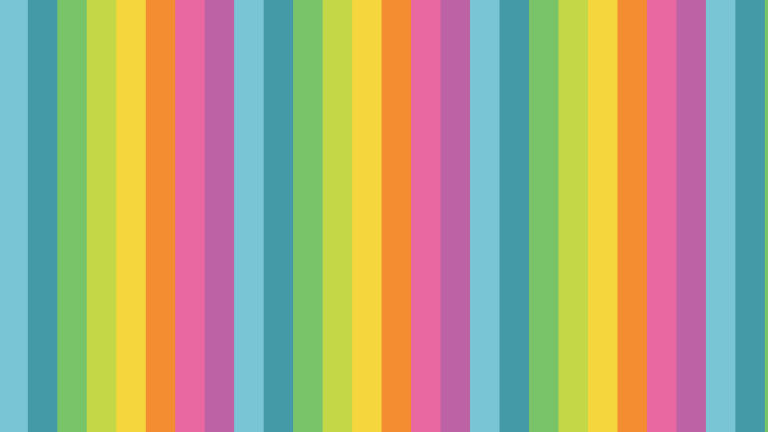
Reproduce this pattern procedurally as a WebGL 2 fragment shader.

```glsl
#version 300 es
precision highp float;
// Flat vertical rainbow stripes: eight equal colours repeating across the canvas.

uniform vec2 u_resolution;
out vec4 fragColor;

const float STRIPES_ACROSS = 26.05; // stripes in one canvas width
const float STRIPE_OFFSET = 0.057;  // part of the first stripe cut off at the left
const int COLOUR_COUNT = 8;

const vec3 SKY    = vec3(0.475, 0.773, 0.840);
const vec3 TEAL   = vec3(0.270, 0.604, 0.660);
const vec3 GREEN  = vec3(0.474, 0.763, 0.408);
const vec3 LIME   = vec3(0.770, 0.843, 0.275);
const vec3 YELLOW = vec3(0.961, 0.840, 0.240);
const vec3 ORANGE = vec3(0.955, 0.550, 0.197);
const vec3 PINK   = vec3(0.912, 0.408, 0.630);
const vec3 PURPLE = vec3(0.743, 0.384, 0.645);

const vec3 PALETTE[COLOUR_COUNT] = vec3[COLOUR_COUNT](
    SKY, TEAL, GREEN, LIME, YELLOW, ORANGE, PINK, PURPLE);

// Colour of a stripe by its index, wrapping around the palette.
vec3 stripeColour(float index) {
    return PALETTE[int(mod(index + 0.5, float(COLOUR_COUNT)))];
}

// Stripes of unit width, blended over one pixel at the nearest boundary.
vec3 stripes(float x, float pixelWidth) {
    float edge = floor(x + 0.5);
    float coverage = clamp((x - edge) / pixelWidth + 0.5, 0.0, 1.0);
    return mix(stripeColour(edge - 1.0), stripeColour(edge), coverage);
}

void main() {
    vec2 uv = gl_FragCoord.xy / u_resolution;
    float x = uv.x * STRIPES_ACROSS + STRIPE_OFFSET;
    float pixelWidth = STRIPES_ACROSS / u_resolution.x;
    fragColor = vec4(stripes(x, pixelWidth), 1.0);
}
```
